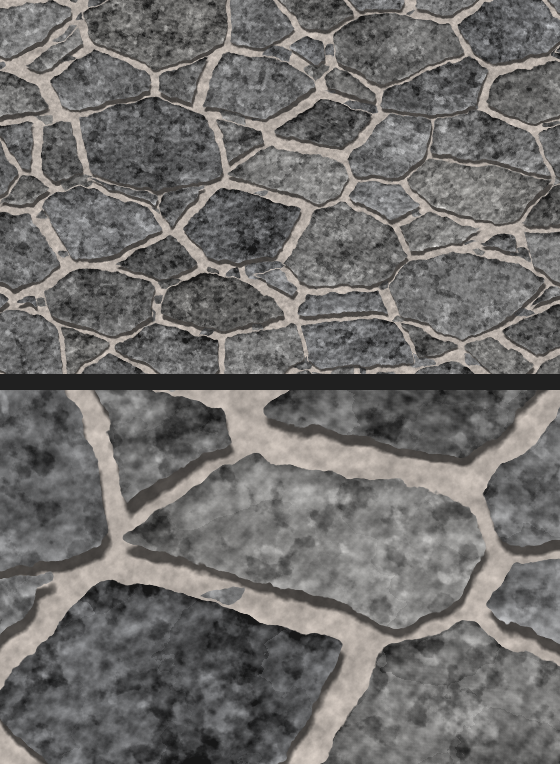
Top: the whole. Bottom: its middle third, enlarged.
Give the GLSL for this texture, as a WebGL 2 fragment shader.

```glsl
#version 300 es
precision highp float;
// Rubble wall: angular dark grey stones bedded in pale sandy mortar, lit from above.

#define STONE_GRID vec2(4.5, 7.3)
#define CHIP_GRID vec2(16.0, 25.0)
#define SIZE_SPREAD 0.92
#define JITTER vec2(0.9, 0.75)
#define JOINT_MIN 0.005
#define JOINT_VARIATION 0.021
#define CORNER_ROUNDING 0.007
#define LIGHT_OFFSET vec2(-0.003, 0.011)
#define STONE_TONE 0.445
#define RELIEF 0.85
#define MORTAR_COLOR vec3(0.725, 0.69, 0.66)

uniform vec2 u_resolution;
out vec4 fragColor;

float hash(vec2 p) {
    return fract(sin(dot(p, vec2(127.1, 311.7))) * 43758.5453);
}

float noise(vec2 p) {
    vec2 i = floor(p), f = fract(p);
    f = f * f * (3.0 - 2.0 * f);
    return mix(mix(hash(i), hash(i + vec2(1, 0)), f.x),
               mix(hash(i + vec2(0, 1)), hash(i + vec2(1, 1)), f.x), f.y);
}

float fbm(vec2 p) {
    float sum = 0.0, amp = 0.5;
    for (int i = 0; i < 5; i++) {
        sum += amp * noise(p);
        p = mat2(1.6, 1.2, -1.2, 1.6) * p + 7.3;
        amp *= 0.5;
    }
    return sum;
}

// Staggered, jittered site (xy) with its size weight (z).
vec3 site(vec2 cell) {
    vec2 jitter = vec2(hash(cell + 3.1), hash(cell + 17.7)) - 0.5;
    vec2 center = cell + 0.5 + jitter * JITTER;
    center.x += 0.5 * mod(cell.y, 2.0) - 0.25;
    return vec3(center, SIZE_SPREAD * hash(cell + 41.3));
}

float smoothMin(float a, float b, float k) {
    float h = max(k - abs(a - b), 0.0) / k;
    return min(a, b) - 0.25 * h * h * k;
}

// Weighted cells: x is the inner distance to the stone edge, yz its cell.
vec3 stones(vec2 p, vec2 grid) {
    p += 0.016 * (vec2(noise(p * 11.0), noise(p * 11.0 + 31.0)) - 0.5);
    p += 0.021 * (vec2(fbm(p * 32.0), fbm(p * 32.0 + 53.0)) - 0.5);
    vec2 q = p * grid, base = floor(q), owner = base;
    vec3 nearest = vec3(0);
    float best = 1e5;
    for (int y = -2; y <= 2; y++)
    for (int x = -2; x <= 2; x++) {
        vec2 cell = base + vec2(x, y);
        vec3 s = site(cell);
        vec2 r = q - s.xy;
        float power = dot(r, r) - s.z;
        if (power < best) { best = power; nearest = s; owner = cell; }
    }
    float edge = 1.0;
    for (int y = -2; y <= 2; y++)
    for (int x = -2; x <= 2; x++) {
        vec3 s = site(base + vec2(x, y));
        vec2 r = q - s.xy, across = s.xy - nearest.xy;
        if (dot(across, across) > 1e-4) {
            float d = 0.5 * (dot(r, r) - s.z - best) / length(across * grid);
            edge = smoothMin(edge, d, CORNER_ROUNDING);
        }
    }
    float h = hash(owner + 71.9);
    return vec3(edge - JOINT_MIN - JOINT_VARIATION * h * h, owner);
}

// Random tone of the broken plane that p lies on.
float facetTone(vec2 p) {
    p += 0.9 * vec2(fbm(p * 2.0), fbm(p * 2.0 + 19.0));
    vec2 base = floor(p), owner = base;
    float best = 9.0;
    for (int k = 0; k < 9; k++) {
        vec2 cell = base + vec2(k % 3 - 1, k / 3 - 1);
        vec2 r = cell + vec2(hash(cell), hash(cell + 29.0)) - p;
        if (dot(r, r) < best) { best = dot(r, r); owner = cell; }
    }
    return hash(owner + 37.0) - 0.5;
}

float rockHeight(vec2 p) {
    return 0.6 * abs(noise(p * 9.0) - 0.5) + fbm(p * vec2(24.0, 32.0));
}

vec3 stoneColor(vec2 p, vec2 id, float edge, float edgeAbove) {
    float angle = 1.4 * (hash(id + 23.0) - 0.5);
    mat2 turn = mat2(cos(angle), sin(angle), -sin(angle), cos(angle));
    vec2 q = turn * p + mod(id, 7.0) * 3.7;
    float rough = mix(0.4, 1.1, hash(id + 11.0));

    float tone = STONE_TONE + 0.14 * (hash(id + 5.7) - 0.5);
    tone += RELIEF * rough * (rockHeight(q) - rockHeight(q + turn * vec2(-0.002, 0.005)));
    tone += 0.12 * rough * facetTone(q * vec2(11.0, 15.0));
    tone += 0.22 * (fbm(q * 7.0) - 0.5);

    // Mineral grain, pale crust and dark pits.
    tone += 0.34 * (fbm(q * 120.0) - 0.49);
    tone += 0.14 * smoothstep(0.58, 0.70, fbm(q * 40.0 + 13.0));
    tone -= 0.13 * smoothstep(0.42, 0.30, fbm(q * 48.0 + 47.0));

    // Worn rim: bright where it faces up, dark where it turns under.
    float rim = 1.0 - smoothstep(0.0, 0.008 + 0.016 * noise(p * 23.0), edge);
    float facing = clamp((edge - edgeAbove) / 0.011, -1.0, 1.0);
    tone -= rim * (facing > 0.0 ? 0.17 : 0.08) * facing;
    vec3 tint = mix(vec3(0.99, 1.0, 1.02), vec3(1.01, 1.0, 0.98), hash(id + 61.0));
    return max(tone, 0.09) * tint;
}

vec3 mortarColor(vec2 p) {
    float sand = 0.24 * (fbm(p * 60.0) - 0.5) + 0.3 * (fbm(p * 150.0) - 0.5);
    float bump = fbm(p * 42.0) - fbm((p + vec2(-0.001, 0.005)) * 42.0);
    return MORTAR_COLOR * (1.0 + sand + 0.5 * bump);
}

void main() {
    vec2 p = gl_FragCoord.xy / u_resolution.y + vec2(2.3, 4.1);
    float blur = 0.7 / u_resolution.y;
    vec3 stone = stones(p, STONE_GRID);
    vec3 above = stones(p + LIGHT_OFFSET * (0.4 + noise(p * 12.0)), STONE_GRID);

    // Mortar with the shade cast by the stones above it.
    float shade = smoothstep(-0.002, 0.003, above.x);
    vec3 color = mortarColor(p) * (1.0 - 0.6 * shade);

    // Small chips wedged where a joint is wide enough to hold their centre.
    vec3 chip = stones(p, CHIP_GRID);
    vec2 chipCenter = site(chip.yz).xy / CHIP_GRID;
    float present = step(stones(chipCenter, STONE_GRID).x, -0.007);
    float chipEdge = min(chip.x, -stone.x - 0.003);
    vec3 chipColor = stoneColor(p, chip.yz, 0.03, 0.03) * (1.0 - 0.4 * shade);
    color = mix(color, chipColor, present * smoothstep(-blur, blur, chipEdge));

    vec3 face = stoneColor(p, stone.yz, stone.x, above.x);
    color = mix(color, face, smoothstep(-blur, blur, stone.x));
    fragColor = vec4(clamp(color, 0.0, 1.0), 1.0);
}
```
